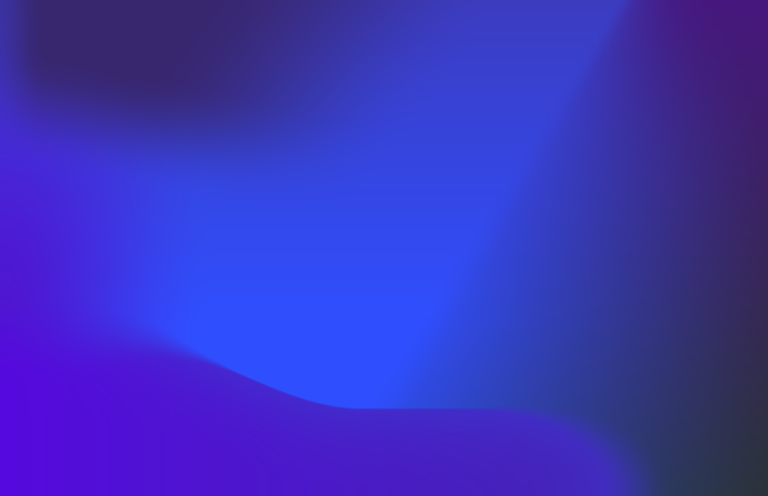
Give the GLSL for this background, as a Shadertoy shader.

```glsl
// Soft mesh gradient: blue glow, dark corners and a violet wave along the bottom

// Falls smoothly from 1 at a to 0 at b
float fade(float a, float b, float v) {
    return 1.0 - smoothstep(a, b, v);
}

// Height of the violet wave before its right end rounds off
float waveHeight(float x) {
    return 0.176 + 0.15 * fade(0.14, 0.47, x);
}

// Signed height above the wave, with a rounded right shoulder
float waveDistance(vec2 p) {
    vec2 q = vec2((p.x - 0.64) / 0.187, (p.y - waveHeight(p.x)) / 0.176 + 1.0);
    return 0.176 * (length(max(q, 0.0)) - 1.0);
}

// Blue field with its violet, navy and plum sides
vec3 skyColor(vec2 p) {
    vec3 color = mix(vec3(0.185, 0.31, 1.0), vec3(0.235, 0.235, 0.75),
                     clamp((p.y - 0.35) / 0.65, 0.0, 1.0));

    // Violet from the left edge
    float violet = fade(0.0, 0.28, p.x) * fade(0.4, 1.1, p.y);
    color = mix(color, vec3(0.31, 0.09, 0.82), violet);

    // Dark indigo patch at the upper left
    float indigo = fade(0.25, 0.66, p.x + 0.45 * (1.0 - p.y))
                 * smoothstep(-0.02, 0.22, p.y - 0.70 + 0.33 * p.x)
                 * mix(0.35, 1.0, smoothstep(-0.01, 0.06, p.x));
    color = mix(color, vec3(0.22, 0.15, 0.43), indigo);

    // Slanted shade to the right, slate below and plum above
    float start = 0.38 + 0.42 * p.y;
    float t = clamp((p.x - start) / (1.0 - start), 0.0, 1.0);
    float shade = 1.0 - pow(1.0 - t, 1.1 + 3.0 * pow(p.y, 8.0));
    shade *= smoothstep(0.0, 0.15, t);
    vec3 shadeColor = mix(vec3(0.165, 0.2, 0.22), vec3(0.275, 0.09, 0.49), p.y);
    return mix(color, shadeColor, shade);
}

// Violet wave, bluer near its crest
vec3 waveColor(vec2 p, float d) {
    vec3 color = mix(vec3(0.335, 0.035, 0.87), vec3(0.265, 0.14, 0.70),
                     clamp(p.x / 0.8, 0.0, 1.0));
    float crest = 0.55 * exp(min(d, 0.0) / 0.08) * smoothstep(0.0, 0.25, p.x);
    return mix(color, vec3(0.23, 0.23, 0.82), crest);
}

void mainImage(out vec4 fragColor, in vec2 fragCoord) {
    vec2 p = fragCoord / iResolution.xy;
    float d = waveDistance(p);

    // The crest is crisp in the middle and blurred at both ends
    float blur = 0.003 + 0.1 * fade(0.05, 0.32, p.x)
               + 0.045 * smoothstep(0.6, 0.85, p.x);
    vec3 color = mix(skyColor(p), waveColor(p, d), fade(-blur, blur, d));
    fragColor = vec4(color, 1.0);
}
```
